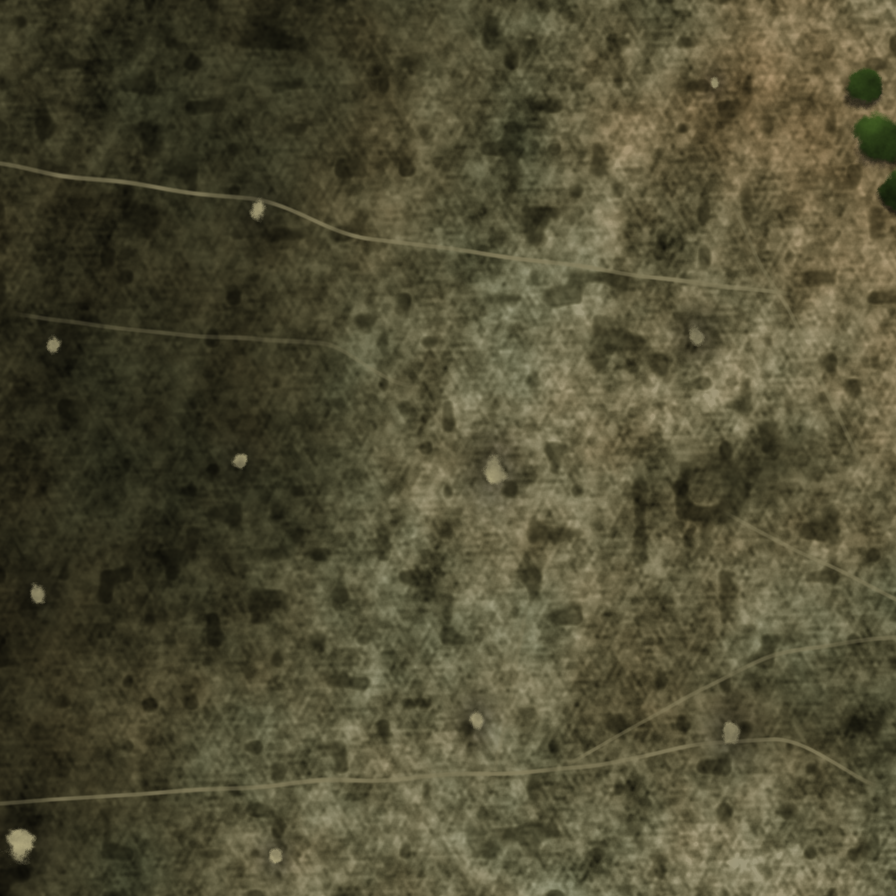
This texture is drawn by a three.js fragment shader. Its source:

```glsl
// Aerial view of a dry, ploughed field with foot trails, pale mounds and shrubs.
varying vec2 vUv;

#define DARK_TONE 0.165
#define LIGHT_TONE 0.39
#define FURROW_DIR vec2(0.33, 0.944)
#define FURROW_DEPTH 0.55
#define CLUMP_DEPTH 0.95
#define FIBRE_DEPTH 0.32
#define TRAIL_WIDTH 0.0026
#define MOUND_COUNT 11
#define MOUND_COLOR vec3(0.60, 0.57, 0.43)
#define TRAIL_COLOR vec3(0.53, 0.50, 0.37)
#define SHRUB_COLOR vec3(0.15, 0.21, 0.08)

float hash(vec2 p) {
  vec3 q = fract(p.xyx * 0.1031);
  q += dot(q, q.yzx + 33.33);
  return fract((q.x + q.y) * q.z);
}

float noise(vec2 p) {
  vec2 i = floor(p), f = fract(p);
  f = f * f * (3.0 - 2.0 * f);
  vec2 e = vec2(1.0, 0.0);
  return mix(mix(hash(i), hash(i + e), f.x),
             mix(hash(i + e.yx), hash(i + 1.0), f.x), f.y);
}

vec2 turn(vec2 p, float a) {
  return vec2(cos(a) * p.x - sin(a) * p.y, sin(a) * p.x + cos(a) * p.y);
}

float fbm(vec2 p) {
  float sum = 0.0, amp = 0.5;
  for (int i = 0; i < 5; i++) {
    sum += amp * noise(p);
    p = turn(p, 0.65) * 2.03 + 17.3;
    amp *= 0.6;
  }
  return sum / 1.153;
}

// Soft elliptical patch, 1 at its centre.
float patchAt(vec2 p, vec2 center, vec2 size) {
  vec2 d = (p - center) / size;
  return exp(-dot(d, d));
}

// Thin worn line, given the offset from it and its extent along one axis.
float trail(float offset, float along, float start, float end) {
  float line = 1.0 - smoothstep(0.3, 1.5, abs(offset) / TRAIL_WIDTH);
  float span = smoothstep(start - 0.02, start + 0.02, along)
             * (1.0 - smoothstep(end - 0.02, end + 0.02, along));
  return line * span * (0.55 + 0.45 * noise(vec2(along * 45.0, start * 9.0)));
}

float trails(vec2 p) {
  p += 0.008 * (vec2(noise(p * 14.0), noise(p * 14.0 + 40.0)) - 0.5);
  float x = p.x, y = p.y;
  float upper = 0.815 - 0.13 * x - 0.03 * smoothstep(0.28, 0.42, x);
  float lower = 0.105 + 0.062 * x + 0.015 * smoothstep(0.65, 0.8, x) - 0.06 * smoothstep(0.86, 1.0, x);
  float branch = 0.15 + 0.14 * sin(4.36 * (x - 0.64));
  float faint = 0.65 - 0.1 * x - 0.035 * smoothstep(0.36, 0.46, x);
  float t = 0.9 * trail(y - upper, x, -0.1, 0.87);
  t = max(t, 0.85 * trail(y - lower, x, -0.1, 0.97));
  t = max(t, 0.6 * trail(y - branch, x, 0.64, 1.1));
  t = max(t, 0.65 * trail(y - 0.42 + 0.5 * (x - 0.82), x, 0.82, 1.1));
  t = max(t, 0.4 * trail(y - faint, x, 0.03, 0.45));
  t = max(t, 0.5 * trail(x - 0.83 - 0.48 * (0.75 - y), y, 0.49, 0.76));
  return max(t, 0.3 * trail(x - 0.553 - 0.2 * (y - 0.14), y, 0.13, 0.32));
}

void main() {
  vec2 p = vUv;
  float across = dot(p, vec2(FURROW_DIR.y, -FURROW_DIR.x));
  float along = dot(p, FURROW_DIR);
  float broad = fbm(p * 4.0 + 3.0) - 0.5;

  // Broad soil tone: dark on the upper left, pale on the lower right.
  float tone = mix(DARK_TONE, LIGHT_TONE, smoothstep(-0.05, 0.42, across + 0.35 * broad));
  tone += 0.05 * patchAt(p, vec2(0.0, 0.9), vec2(0.2));
  tone += 0.09 * patchAt(p, vec2(0.9, 0.02), vec2(0.32, 0.08));
  tone += 0.06 * patchAt(p, vec2(0.76, 0.54), vec2(0.16, 0.06));
  tone -= 0.19 * patchAt(p + 0.08 * broad, vec2(0.83, 0.475), vec2(0.085, 0.045));
  tone -= 0.10 * patchAt(p + 0.2 * broad, vec2(0.9, 0.2), vec2(0.16, 0.06));

  // Furrows, clumps and crossing dry fibres.
  float bend = across + 0.012 * broad;
  float furrow = 0.6 * noise(vec2(bend * 26.0, along * 2.2)) + 0.4 * noise(vec2(bend * 62.0, along * 4.0 + 9.0)) - 0.5;
  float clump = fbm(p * 34.0) - 0.5;
  float fibre = 0.0;
  for (int i = 0; i < 3; i++) {
    float k = float(i);
    fibre += noise(turn(p, 0.5 + k * 1.05) * vec2(240.0, 85.0) + k * 31.0) - 0.5;
  }
  tone *= 1.0 + FURROW_DEPTH * furrow * mix(0.6, 1.3, p.y) + CLUMP_DEPTH * clump + FIBRE_DEPTH * fibre;
  tone *= 1.0 - 0.4 * smoothstep(0.72, 0.9, noise(p * 42.0 + 70.0));
  tone = clamp(tone, 0.055, 0.62);

  // Olive soil ramp with warm brown and grey drifts.
  vec3 color = tone * vec3(1.0, 0.96, 0.52 + 0.4 * tone);
  float warmth = 1.6 * (fbm(p * 7.0 + 50.0) - 0.5) + 0.7 * patchAt(p, vec2(0.95, 0.9), vec2(0.3, 0.35));
  color *= 1.0 + warmth * vec3(0.08, -0.03, -0.09);
  color = mix(color, TRAIL_COLOR, trails(p));

  // Scattered pale mounds, each in a ring of darker ground.
  for (int i = 0; i < MOUND_COUNT; i++) {
    float k = float(i), size = hash(vec2(k, 7.0));
    vec2 d = p - fract(vec2(0.268, 0.487) + k * vec2(0.7549, 0.5698));
    float radius = mix(0.004, 0.024, size * size);
    float dist = length(d * vec2(1.15, 0.9)) / radius + 1.3 * (fbm(p * 60.0 + k) - 0.5);
    color *= 1.0 - 0.35 * exp(-0.2 * dist * dist);
    color = mix(color, MOUND_COLOR * (1.0 + 0.9 * clump), 0.85 * (1.0 - smoothstep(0.55, 1.1, dist)));
  }

  // Shrubs along the right edge, with shade below.
  for (int i = 0; i < 3; i++) {
    float k = float(i);
    vec2 d = p - vec2(0.962 + 0.02 * k, 0.905 - 0.058 * k);
    float radius = 0.02 + 0.008 * mod(k, 2.0), rough = 0.02 * (fbm(p * 50.0) - 0.5);
    color *= 1.0 - 0.6 * (1.0 - smoothstep(0.7, 1.2, (length(d + vec2(0.0, 0.007)) + rough) / radius));
    float leaf = 1.0 - smoothstep(0.8, 1.1, (length(d) + rough) / radius);
    color = mix(color, SHRUB_COLOR * (1.0 + 14.0 * d.y + 1.2 * clump), leaf);
  }
  gl_FragColor = vec4(color, 1.0);
}
```
